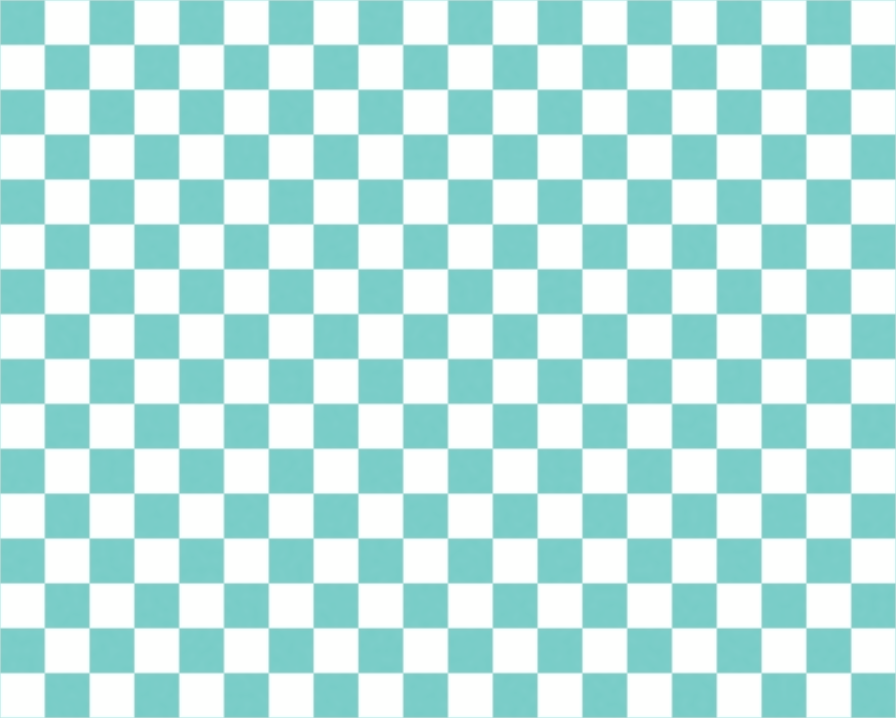
A WebGL 1 fragment shader for this pattern:

```glsl
precision highp float;
// Teal and white checkerboard, 20 by 16 squares, with soft edges and faint mottling.

uniform vec2 u_resolution;

// Random unit gradient for a lattice point
vec2 latticeGradient(vec2 cell) {
  float angle = 6.2832 * fract(sin(dot(cell, vec2(127.1, 311.7))) * 43758.5);
  return vec2(cos(angle), sin(angle));
}

float gradientNoise(vec2 p) {
  vec2 i = floor(p);
  vec2 f = p - i;
  vec2 u = f * f * (3.0 - 2.0 * f);
  float a = dot(latticeGradient(i), f);
  float b = dot(latticeGradient(i + vec2(1.0, 0.0)), f - vec2(1.0, 0.0));
  float c = dot(latticeGradient(i + vec2(0.0, 1.0)), f - vec2(0.0, 1.0));
  float d = dot(latticeGradient(i + 1.0), f - 1.0);
  return mix(mix(a, b, u.x), mix(c, d, u.x), u.y);
}

void main() {
  vec2 board = gl_FragCoord.xy / u_resolution * vec2(20.0, 16.0);

  // Distance to the nearest grid line on each axis, in squares
  vec2 edge = 0.5 - abs(fract(board) - 0.5);

  // Smoothed square waves; their product alternates like a checkerboard
  vec2 softness = max(vec2(0.026), 0.6 * vec2(20.0, 16.0) / u_resolution);
  vec2 parity = 1.0 - 2.0 * mod(floor(board), 2.0);
  vec2 wave = parity * clamp(edge / softness, 0.0, 1.0);
  float teal = 0.5 - 0.5 * wave.x * wave.y;

  // Narrow fringe: greyer on the teal side, cool tint on the white side
  float fringe = 1.0 - smoothstep(0.02, 0.08, min(edge.x, edge.y));
  vec3 tealColor = mix(vec3(0.478, 0.804, 0.784), vec3(0.53, 0.79, 0.77), fringe);
  vec3 whiteColor = mix(vec3(0.995, 1.0, 0.995), vec3(0.94, 1.0, 1.0), fringe);

  // Faint mottling within the teal squares
  tealColor += vec3(0.016, 0.006, 0.009) * gradientNoise(board * 5.0);

  gl_FragColor = vec4(mix(whiteColor, tealColor, teal), 1.0);
}
```
